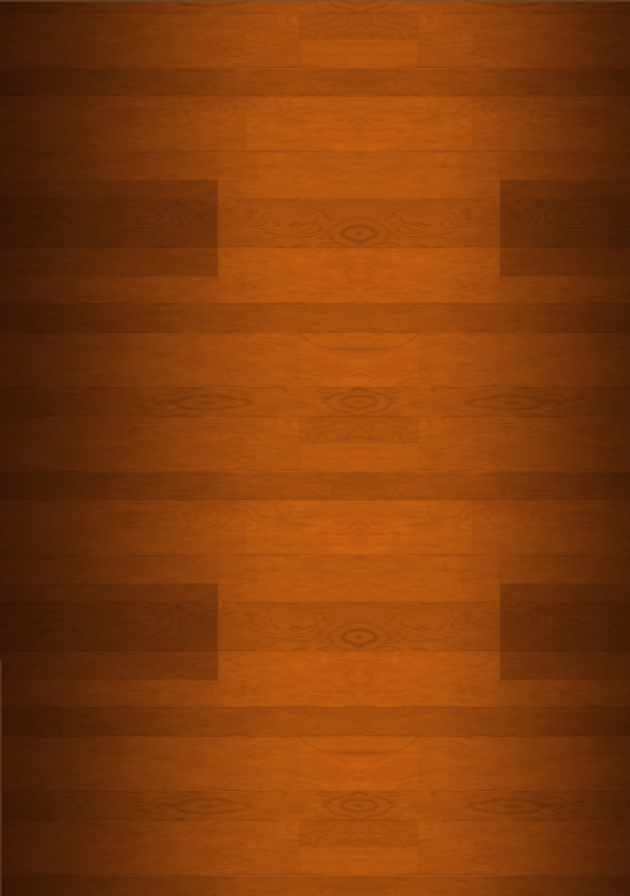
This texture is drawn by a Shadertoy shader. Its source:

```glsl
// Mirrored hardwood planks with soft grain under a warm central glow.

const float ROW_START[9] = float[9](0.0, .0313, .0938, .147, .2005, .263, .2956, .3568, .3893);
const float ROW_SHADE[9] = float[9](.87, .99, .97, .90, .99, .87, .99, .92, .98);
const float ROW_JOINT[9] = float[9](.224, .18, .224, .224, .224, .30, .0945, .34, .0945);

float hash(vec2 p) {
    return fract(sin(dot(p, vec2(127.1, 311.7))) * 43758.5453);
}

float noise(vec2 p) {
    vec2 i = floor(p), f = fract(p);
    f = f * f * (3.0 - 2.0 * f);
    return mix(mix(hash(i), hash(i + vec2(1, 0)), f.x),
               mix(hash(i + vec2(0, 1)), hash(i + vec2(1, 1)), f.x), f.y);
}

float fbm(vec2 p) {
    return .55 * noise(p) + .3 * noise(p * 2.1 + 7.3) + .15 * noise(p * 4.3 + 19.1);
}

// Soft-edged interval between a and b
float band(float a, float b, float v) {
    return smoothstep(a - .0016, a + .0016, v) * (1.0 - smoothstep(b - .0016, b + .0016, v));
}

// Dark groove centred on zero
float groove(float d, float width) {
    return exp(-d * d / (width * width));
}

// Nested almond-shaped rings that fade away from their centre
float almondRings(vec2 p, vec2 size, float count) {
    vec2 k = abs(p) / size;
    float r = mix(length(k), k.x + k.y, .6) + .2 * (noise(p * vec2(60.0, 150.0) + 40.0) - .5);
    return (1.0 - smoothstep(.5, 1.6, r)) * pow(.5 + .5 * cos(r * count), 2.0);
}

// Stretched fibres, small flecks and broken growth rings
float woodGrain(vec2 p, float row) {
    vec2 seed = vec2(row * 5.7, row * 13.1);
    float fibre = fbm(p * vec2(22.0, 170.0) + seed) - .5;
    float fleck = noise(p * vec2(110.0, 330.0) + seed) - .5;
    float mottle = fbm(p * vec2(12.0, 40.0) + seed) - .5;
    float figure = fbm(p * vec2(9.0, 40.0) + seed + 31.0);
    float rings = pow(.5 + .5 * sin(figure * 60.0), 3.0) - .31;
    float patches = smoothstep(.3, .7, noise(p * vec2(18.0, 60.0) + seed + 57.0));
    float strength = row == 7.0 || row == 3.0 ? .09 : .05;
    return 1.0 + .10 * fibre + .045 * fleck + .08 * mottle - strength * rings * patches;
}

void mainImage(out vec4 fragColor, in vec2 fragCoord) {
    vec2 uv = fragCoord / iResolution.xy;
    float depth = 1.0 - uv.y;
    float side = uv.x - .57;
    float x = abs(side);
    float v = mod(depth - .0755, .4505);

    // Plank rows, with a faint groove at each border
    float shade = mix(ROW_SHADE[8], ROW_SHADE[0], smoothstep(0.0, .003, v));
    float row = 0.0, joint = ROW_JOINT[0], grooves = groove(min(v, .4505 - v), .0015);
    for (int i = 1; i < 9; i++) {
        float d = v - ROW_START[i];
        shade = mix(shade, ROW_SHADE[i], smoothstep(-.0016, .0016, d));
        grooves += groove(d, .0015);
        if (d > 0.0) {
            row = float(i);
            joint = ROW_JOINT[i];
        }
    }

    // Darker outer planks and a short central plank
    float outer = .17 - .12 * smoothstep(.26, .5, x);
    shade *= 1.0 - outer * smoothstep(.222, .226, x) * band(.125, .233, v);
    shade *= 1.0 - .08 * (1.0 - smoothstep(.0925, .0965, x)) * band(.3893, .4193, v);
    shade *= 1.0 - .025 * smoothstep(joint - .002, joint + .002, x);

    // Grooves and joints wear away in places
    float wear = smoothstep(.2, .75, noise(vec2(x * 26.0, row * 9.0 + floor(v * 40.0))));
    shade *= 1.0 - .10 * grooves * wear - .025 * groove(x - joint, .002) * wear;

    // Grain, the central knot, lens figures and a shallow bowl-shaped line
    float grain = woodGrain(vec2(x, v), row);
    float knotArea = band(.147, .2005, v) * (1.0 - smoothstep(.03, .07, x));
    grain = mix(grain, 1.0, .5 * knotArea);
    grain -= .15 * almondRings(vec2(x, v - .185), vec2(.05, .017), 11.0) * band(.147, .2005, v);
    float lenses = almondRings(vec2(x, v - .373), vec2(.075, .018), 15.0)
                 + almondRings(vec2(x - .24, v - .374), vec2(.11, .013), 10.0);
    grain -= .12 * lenses * band(.3568, .3893, v);
    float bowl = v - .3145 + .015 * pow(x / .09, 4.0);
    grain -= .08 * groove(bowl, .0018) * band(.2956, .3568, v);

    // Broad glow, falling off faster toward the right
    float reach = x / (side < 0.0 ? .57 : .50);
    float light = 1.0 - .68 * smoothstep(.12, 1.13, reach);
    light *= 1.0 - .05 * smoothstep(.3, .0, depth) - .03 * smoothstep(.85, 1.0, depth);
    float tone = light * shade * grain;

    vec3 color = vec3(.735, .35, .062) * vec3(tone, pow(tone, 1.1), pow(tone, .9));

    // Thin worn rims at the top and lower left
    color = mix(color, vec3(.42, .32, .23), .6 * (1.0 - smoothstep(.001, .003, depth)));
    float rim = (1.0 - smoothstep(.001, .004, uv.x)) * smoothstep(.734, .738, depth);
    color = mix(color, vec3(.50, .32, .16), .5 * rim);

    fragColor = vec4(clamp(color, 0.0, 1.0), 1.0);
}
```
